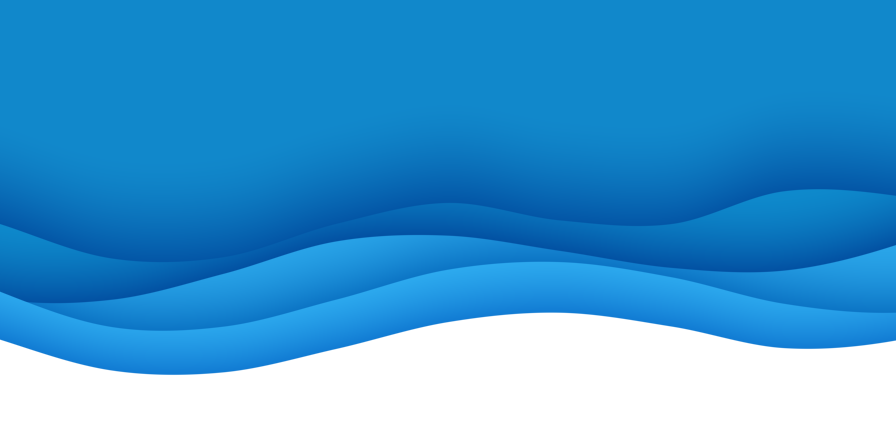
This background is drawn by a Shadertoy shader. Its source:

```glsl
const int KNOTS = 11;
const float SPANS = 8.0;          // curve spans across the canvas
const float EDGE_SOFTNESS = 0.8;  // in output pixels

// Crest heights, in canvas heights, with one knot beyond each side
const float BACK_CREST[KNOTS] = float[KNOTS](
    0.583, 0.500, 0.423, 0.426, 0.500, 0.547, 0.508, 0.500, 0.573, 0.563, 0.505);
const float MIDDLE_CREST[KNOTS] = float[KNOTS](
    0.414, 0.333, 0.331, 0.389, 0.461, 0.474, 0.440, 0.402, 0.396, 0.453, 0.557);
const float FRONT_CREST[KNOTS] = float[KNOTS](
    0.466, 0.349, 0.270, 0.271, 0.331, 0.398, 0.415, 0.381, 0.322, 0.302, 0.336);
const float PAPER_CREST[KNOTS] = float[KNOTS](
    0.331, 0.242, 0.173, 0.169, 0.221, 0.281, 0.302, 0.271, 0.223, 0.240, 0.310);

// Lit and shaded colour of each layer
const vec3 SKY_LIT = vec3(0.067, 0.533, 0.796);
const vec3 SKY_SHADE = vec3(0.012, 0.335, 0.650);
const vec3 BACK_LIT = vec3(0.055, 0.540, 0.800);
const vec3 BACK_SHADE = vec3(0.008, 0.315, 0.635);
const vec3 MIDDLE_LIT = vec3(0.165, 0.650, 0.915);
const vec3 MIDDLE_SHADE = vec3(0.045, 0.455, 0.770);
const vec3 FRONT_LIT = vec3(0.195, 0.700, 0.955);
const vec3 FRONT_SHADE = vec3(0.065, 0.480, 0.825);
const vec3 PAPER = vec3(1.0);

// Height each shadow reaches above the crest that casts it
const float SKY_REACH = 0.23;
const float BACK_REACH = 0.18;
const float MIDDLE_REACH = 0.16;
const float FRONT_REACH = 0.17;
const float SHADOW_POWER = 1.6;

// Catmull-Rom curve through evenly spaced crest heights
float crest(float knots[KNOTS], float x) {
    float s = clamp(x, 0.0, 0.9999) * SPANS;
    int i = int(s);
    float t = fract(s);
    float a = knots[i], b = knots[i + 1], c = knots[i + 2], d = knots[i + 3];
    return b + 0.5 * t * (c - a + t * (2.0 * a - 5.0 * b + 4.0 * c - d
             + t * (3.0 * (b - c) + d - a)));
}

// Layer colour darkening toward the crest in front of it
vec3 shaded(vec3 lit, vec3 shade, float height, float reach) {
    float shadow = pow(1.0 - clamp(height / reach, 0.0, 1.0), SHADOW_POWER);
    return mix(lit, shade, shadow);
}

// Coverage of the region below a crest
float below(float height) {
    float softness = EDGE_SOFTNESS / iResolution.y;
    return 1.0 - smoothstep(-softness, softness, height);
}

void mainImage(out vec4 fragColor, in vec2 fragCoord) {
    vec2 uv = fragCoord / iResolution.xy;

    // Signed height above each crest
    float back = uv.y - crest(BACK_CREST, uv.x);
    float middle = uv.y - crest(MIDDLE_CREST, uv.x);
    float front = uv.y - crest(FRONT_CREST, uv.x);
    float paper = uv.y - crest(PAPER_CREST, uv.x);

    // Stack the layers from back to front
    vec3 color = shaded(SKY_LIT, SKY_SHADE, back, SKY_REACH);
    color = mix(color, shaded(BACK_LIT, BACK_SHADE, middle, BACK_REACH), below(back));
    color = mix(color, shaded(MIDDLE_LIT, MIDDLE_SHADE, front, MIDDLE_REACH), below(middle));
    color = mix(color, shaded(FRONT_LIT, FRONT_SHADE, paper, FRONT_REACH), below(front));
    color = mix(color, PAPER, below(paper));

    fragColor = vec4(color, 1.0);
}
```
